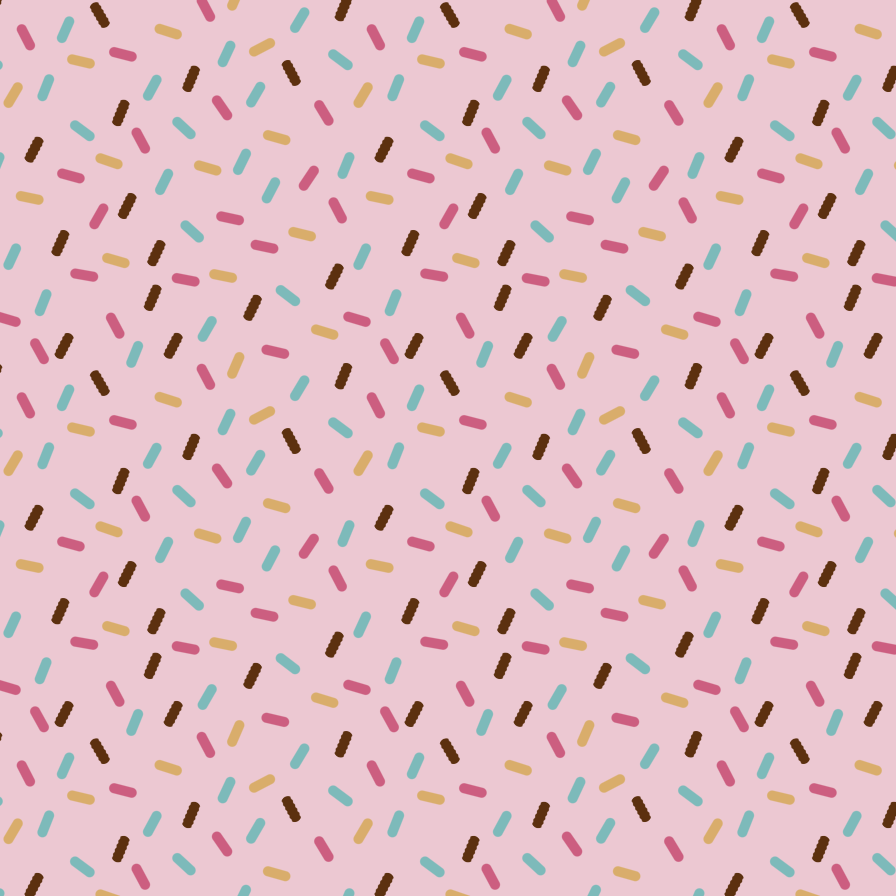
Reproduce this pattern procedurally as a Shadertoy shader.

```glsl
// Confetti of round-ended sprinkles on pale pink, in a repeating tile.
// Each tile holds 64 capsules on a wrapped, jittered lattice; every colour
// has its own three favourite tilts, and brown ones have rippled edges.

float hash(float n, float seed) {
    return fract(sin(n * 127.1 + seed * 311.7) * 43758.5453);
}

// Signed distance to a horizontal capsule centred on the origin.
float capsule(vec2 p, float halfLength, float radius) {
    p.x -= clamp(p.x, -halfLength, halfLength);
    return length(p) - radius;
}

vec2 rotate(vec2 p, float angle) {
    float c = cos(angle), s = sin(angle);
    return vec2(c * p.x + s * p.y, c * p.y - s * p.x);
}

// Chooses the colour, its three tilts and the edge ripple from a 0..1 value.
void sprinkleKind(float pick, out vec3 colour, out vec3 tilts, out float ripple) {
    ripple = 0.0;
    if (pick < 0.31) {
        colour = vec3(0.49, 0.73, 0.73);        // teal
        tilts = vec3(1.13, 1.10, -0.68);
    } else if (pick < 0.59) {
        colour = vec3(0.80, 0.37, 0.50);        // rose
        tilts = vec3(-1.03, -0.24, 1.03);
    } else if (pick < 0.81) {
        colour = vec3(0.36, 0.19, 0.06);        // brown
        tilts = vec3(1.13, -1.10, -0.03);
        ripple = 0.0004;
    } else {
        colour = vec3(0.85, 0.68, 0.42);        // caramel
        tilts = vec3(-0.26, 1.10, 0.42);
    }
}

void mainImage(out vec4 fragColor, in vec2 fragCoord) {
    vec2 p = fragCoord / iResolution.y;
    vec2 tile = vec2(0.3906, 0.4108);
    float blur = 0.8 / iResolution.y;
    vec3 image = vec3(0.925, 0.785, 0.825);

    for (int i = 0; i < 64; i++) {
        float k = float(i);

        // Wrapped lattice point plus jitter, then offset to its nearest copy
        vec2 jitter = vec2(hash(k, 1.0), hash(k, 2.0)) - 0.5;
        vec2 centre = tile * (vec2(k, 37.0 * k) / 64.0 + 0.045 * jitter);
        vec2 d = p - centre;
        d -= tile * round(d / tile);

        // Colour and tilt
        vec3 colour, tilts;
        float ripple;
        sprinkleKind(fract(k * 23.0 / 64.0 + 0.25 * hash(k, 3.0)), colour, tilts, ripple);
        float choice = hash(k, 4.0);
        float tilt = choice < 0.58 ? tilts.x : choice < 0.85 ? tilts.y : tilts.z;
        tilt += 0.14 * (hash(k, 5.0) - 0.5);

        // Capsule
        vec2 q = rotate(d, tilt);
        float edge = capsule(q, 0.0101, 0.0056) + ripple * cos(1200.0 * q.x);
        image = mix(image, colour, 1.0 - smoothstep(-blur, blur, edge));
    }
    fragColor = vec4(image, 1.0);
}
```
